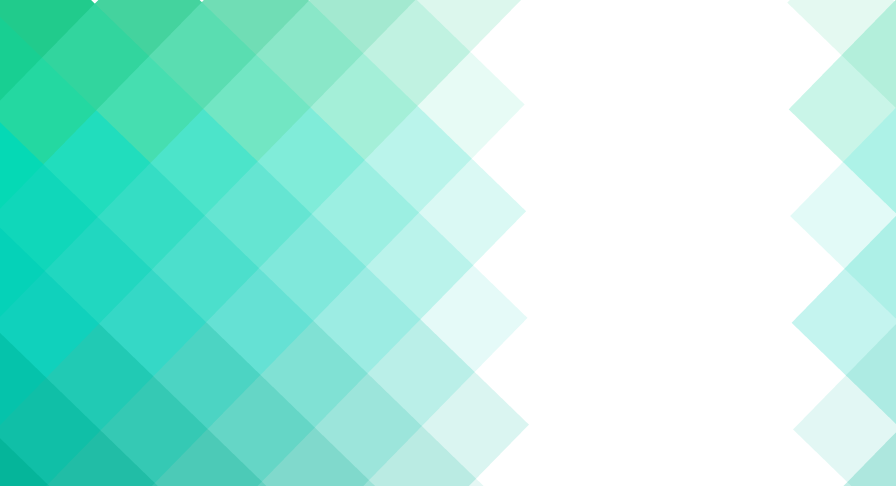
This background is drawn by a WebGL 1 fragment shader. Its source:

```glsl
precision highp float;
// Two clusters of flat diamonds, green to teal, fading towards a white gap.
// Each cluster is a slightly tilted diagonal lattice: the row of a cell sets
// its hue, the column sets how far it is washed out to white.

uniform vec2 u_resolution;

#define ASPECT 1.837
#define DIAGONAL 0.2196
#define TILT 0.0135
#define LEFT_ORIGIN vec2(0.856, 0.218)
#define RIGHT_ORIGIN vec2(1.617, 0.225)
#define GAP_X 1.35
#define FADE_COLUMNS 9.0
#define FADE_POWER 1.35
#define SAMPLES 4

const vec3 WHITE = vec3(1.0);
const vec3 MOSS = vec3(0.09, 0.785, 0.53);
const vec3 LEAF = vec3(0.10, 0.84, 0.615);
const vec3 AQUA = vec3(0.02, 0.85, 0.71);
const vec3 LAGOON = vec3(0.02, 0.81, 0.725);
const vec3 PINE = vec3(0.02, 0.765, 0.67);
const vec3 DEEP_PINE = vec3(0.02, 0.71, 0.605);

// Hue bands from the top row (-2) to the bottom row (7)
vec3 rowColor(float row) {
    if (row < 0.5) return mix(MOSS, LEAF, clamp(row * 0.5 + 1.0, 0.0, 1.0));
    if (row < 4.5) return mix(AQUA, LAGOON, (row - 1.0) / 3.0);
    return mix(PINE, DEEP_PINE, clamp((row - 5.0) * 0.5, 0.0, 1.0));
}

// Amount of white; every second diamond on the gap edge differs
float leftFade(float column, float alternate) {
    if (column > -0.5) return 0.85 + 0.045 * alternate;
    float reach = max(column / FADE_COLUMNS + 1.0, 0.0);
    return 0.85 * pow(reach, FADE_POWER);
}

float rightFade(float column, float alternate) {
    return column < 0.5 ? 0.885 - 0.12 * alternate : 0.67;
}

// Colour at p, measured in canvas heights with y pointing down
vec3 diamonds(vec2 p) {
    bool onLeft = p.x < GAP_X;
    vec2 offset = (p - (onLeft ? LEFT_ORIGIN : RIGHT_ORIGIN)) / DIAGONAL;
    vec2 q = vec2(offset.x - TILT * offset.y, offset.y + TILT * offset.x);

    // Diagonal axes give square cells; their sum and difference index them
    vec2 cell = floor(vec2(q.x + q.y, q.x - q.y));
    float column = cell.x + cell.y;
    float row = cell.x - cell.y;

    bool inGap = onLeft ? column > 0.5 : column < -0.5;
    if (inGap || row < -2.5) return WHITE;

    float alternate = 1.0 - step(0.5, mod(row + 0.25, 4.0) - 0.25);
    float fade = onLeft ? leftFade(column, alternate)
                        : rightFade(column, alternate);
    return mix(rowColor(row), WHITE, fade);
}

void main() {
    // Average a grid of samples in each pixel to smooth the edges
    vec3 sum = vec3(0.0);
    for (int j = 0; j < SAMPLES; j++) {
        for (int i = 0; i < SAMPLES; i++) {
            vec2 jitter = (vec2(float(i), float(j)) + 0.5) / float(SAMPLES) - 0.5;
            vec2 uv = (gl_FragCoord.xy + jitter) / u_resolution;
            sum += diamonds(vec2(uv.x * ASPECT, 1.0 - uv.y));
        }
    }
    gl_FragColor = vec4(sum / float(SAMPLES * SAMPLES), 1.0);
}
```
